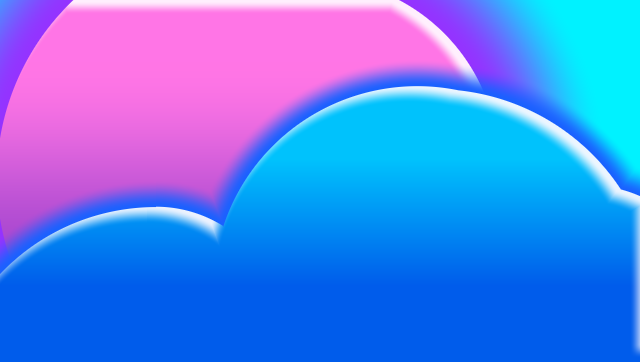
This background is drawn by a WebGL 2 fragment shader. Its source:

```glsl
#version 300 es
precision highp float;
// A pink cloud and a blue cloud in front of a cyan sky. Each cloud is a
// signed distance built from circular arcs, which drives its fill, its
// outer glow and a soft white rim lit from the upper right.
uniform vec2 u_resolution;
out vec4 outColor;

float circle(vec2 p, vec2 center, float radius) {
    return length(p - center) - radius;
}

// Rounded pink cloud, cut flat along the top of the canvas.
float pinkArcs(vec2 p) {
    return p.x < 0.986 ? circle(p, vec2(0.672, 0.507), 0.681)
                       : circle(p, vec2(0.857, 0.544), 0.516);
}

float pinkCloud(vec2 p) {
    return max(pinkArcs(p), p.y - 1.0);
}

// Blue cloud: low left bump, wide main bump and a shoulder on the right.
float blueCloud(vec2 p) {
    float low = p.x < 0.429 ? circle(p, vec2(0.429, -0.161), 0.589)
                            : circle(p, vec2(0.429, 0.080), 0.349);
    float wide = min(circle(p, vec2(1.149, 0.200), 0.562),
                     circle(p, vec2(1.197, 0.142), 0.612));
    float shoulder = circle(p, vec2(1.622, 0.144), 0.344);
    return max(min(low, min(wide, shoulder)), p.x - 1.78);
}

// Antialiased coverage of a signed distance.
float fill(float d) {
    return clamp(0.5 - d * u_resolution.y, 0.0, 1.0);
}

void main() {
    // Canvas space: height 1, width 1.762.
    vec2 p = gl_FragCoord.xy / u_resolution * vec2(1.762, 1.0);
    vec2 rimShift = vec2(-0.023, -0.021);
    vec3 white = vec3(1.0, 0.98, 1.0);

    // Sky with a violet glow around the pink cloud.
    vec3 violet = vec3(0.58, 0.20, 1.0);
    vec3 cyan = vec3(0.0, 0.95, 1.0);
    vec3 color = mix(violet, cyan, smoothstep(0.0, 0.30, pinkArcs(p)));

    // Pink cloud, darker toward its base.
    vec3 pink = mix(vec3(0.64, 0.27, 0.81), vec3(1.0, 0.46, 0.90),
                    smoothstep(0.24, 0.83, p.y));
    float pinkRim = smoothstep(-0.018, 0.018, pinkCloud(p - rimShift));
    pink = mix(pink, white, 0.92 * pinkRim);
    color = mix(color, pink, fill(pinkCloud(p)));

    // Blue glow behind the front cloud.
    float d = blueCloud(p);
    color = mix(vec3(0.10, 0.38, 1.0), color, smoothstep(0.0, 0.075, d));

    // Blue cloud, bright at the crown and deep at the base.
    vec3 blue = mix(vec3(0.0, 0.36, 0.92), vec3(0.0, 0.76, 0.99),
                    clamp((p.y - 0.21) / 0.35, 0.0, 1.0));
    float blueRim = smoothstep(-0.024, 0.022, blueCloud(p - rimShift));
    blueRim *= smoothstep(0.01, 0.05, p.y);
    blue = mix(blue, white, 0.92 * blueRim);
    color = mix(color, blue, fill(d));

    outColor = vec4(color, 1.0);
}
```
